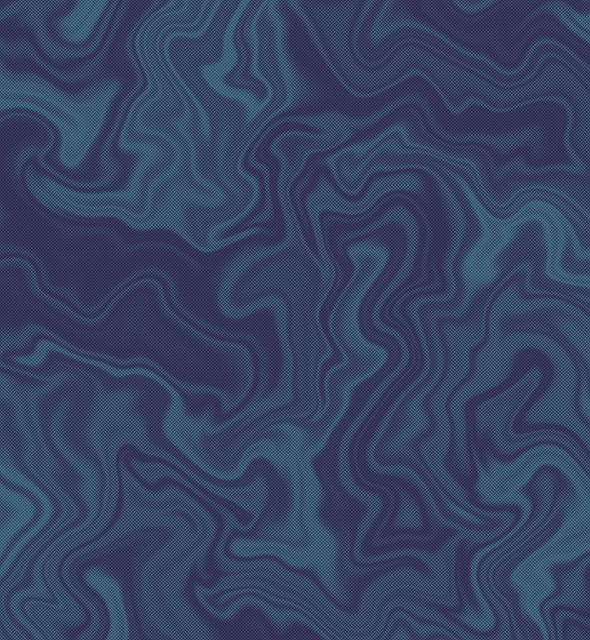
Write a WebGL 2 fragment shader that draws this background.

```glsl
#version 300 es
precision highp float;

uniform vec2 u_resolution;
out vec4 outColor;

const float TAU = 6.2831853;
const vec3 NIGHT_VIOLET = vec3(0.196, 0.164, 0.309);
const vec3 MUTED_TEAL = vec3(0.262, 0.460, 0.515);

vec2 rotate(vec2 p, float angle) {
    float c = cos(angle), s = sin(angle);
    return vec2(c * p.x - s * p.y, s * p.x + c * p.y);
}

float wave(float phase) {
    return 0.5 + 0.5 * sin(phase);
}

// Folds the plane with rotated sine layers of rising frequency.
vec2 foldSines(vec2 p, float frequency, float strength, int layers) {
    for (int i = 0; i < layers; i++) {
        vec2 phase = vec2(1.7, 4.1) * float(i) + vec2(0.6, 2.3);
        p += strength / frequency * sin(frequency * p.yx + phase);
        p = rotate(p, 0.87);
        frequency *= 1.35;
    }
    return p;
}

// Fades a wave to its mean where its lines become too fine to draw.
float fineWave(float phase) {
    float visibility = 1.0 - smoothstep(0.8, 2.4, fwidth(phase));
    return mix(0.5, wave(phase), visibility);
}

// Broad pools of light crossed by narrow contour bands.
float marbleTone(vec2 p) {
    vec2 kinked = foldSines(p, 3.2, 0.55, 3);
    vec2 q = foldSines(kinked, 1.0, 1.3, 5);
    float height = sin(1.1 * q.x) + sin(0.9 * q.y + 0.7);
    float bands = fineWave(4.2 * height + 0.5 * q.x);
    float pools = fineWave(1.2 * height + 0.4 * q.y);
    return 0.11 + 0.66 * pow(mix(pools, bands, 0.57), 1.25);
}

// Staggered lattice of soft dots, from -1 to 1.
float dotScreen(vec2 uv, float cells) {
    vec2 lattice = cos(TAU * cells * uv);
    return lattice.x * lattice.y;
}

// Strongest dots in the midtones, none at the ends.
float halftone(float tone, float dots, float contrast) {
    return clamp(tone + contrast * tone * (1.0 - tone) * dots, 0.0, 1.0);
}

void main() {
    vec2 uv = gl_FragCoord.xy / u_resolution.y;
    float tone = marbleTone(uv * 9.5 + vec2(2.4, 5.2));
    float ink = halftone(tone, dotScreen(uv, 192.0), 1.95);
    outColor = vec4(mix(NIGHT_VIOLET, MUTED_TEAL, ink), 1.0);
}
```
